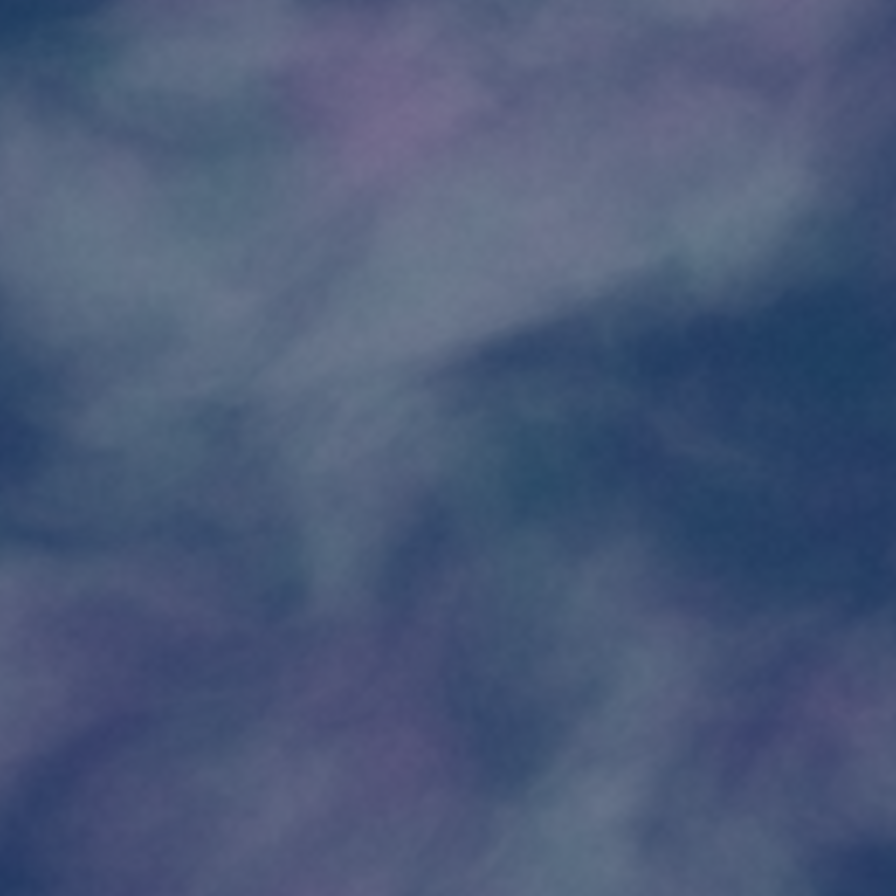
Give the GLSL for this texture, as a WebGL 2 fragment shader.

```glsl
#version 300 es
precision highp float;

#define CLOUD_SCALE vec2(3.1, 4.3)
#define CLOUD_TILT 0.38
#define OCTAVES 6
#define GAIN 0.44
#define WARP 0.45
#define CONTRAST 2.0
#define COVER 0.48
#define GLOW 0.42
#define TINT 0.09
#define MOTTLE 0.012

uniform vec2 u_resolution;
out vec4 fragColor;

// Integer hash of a lattice cell, 0 to 1
float hash(ivec2 cell) {
    uvec2 q = uvec2(cell) * uvec2(1597u, 3571u);
    uint h = q.x ^ (q.y * 7919u + 101u);
    h = (h ^ (h >> 15)) * 73939u;
    h = (h ^ (h >> 13)) * 50021u;
    h ^= h >> 16;
    return float(h & 65535u) / 65535.0;
}

// Smooth value noise with quintic blending
float noise(vec2 p) {
    ivec2 cell = ivec2(floor(p));
    vec2 f = fract(p);
    f = f * f * f * (f * (f * 6.0 - 15.0) + 10.0);
    float low = mix(hash(cell), hash(cell + ivec2(1, 0)), f.x);
    float high = mix(hash(cell + ivec2(0, 1)), hash(cell + ivec2(1, 1)), f.x);
    return mix(low, high, f.y);
}

mat2 rotation(float angle) {
    float c = cos(angle), s = sin(angle);
    return mat2(c, s, -s, c);
}

// Normalised octave sum, each octave turned to hide the lattice
float fbm(vec2 p) {
    mat2 turn = rotation(0.65);
    float sum = 0.0, weight = 0.0, amplitude = 1.0;
    for (int i = 0; i < OCTAVES; i++) {
        sum += amplitude * noise(p);
        weight += amplitude;
        amplitude *= GAIN;
        p = turn * p * 2.03 + 17.3;
    }
    return sum / weight;
}

// Cloud thickness: warped noise plus a broad glow at the upper left
float cloudCover(vec2 uv) {
    vec2 p = rotation(-CLOUD_TILT) * uv * CLOUD_SCALE + 20.0;
    vec2 drift = vec2(fbm(p * 0.9 + 31.0), fbm(p * 0.9 + 57.0)) - 0.5;
    float body = fbm(p + 2.0 * WARP * drift) - 0.5;
    vec2 fromGlow = uv - vec2(0.3, 0.7);
    float glow = exp(-4.5 * dot(fromGlow, fromGlow)) - 0.42;
    float cover = COVER + CONTRAST * body + GLOW * glow;
    return smoothstep(-0.3, 1.3, cover);
}

// Deep blue sky through slate haze to pale grey cloud
vec3 skyColor(float cover) {
    vec3 deep = vec3(0.145, 0.230, 0.390);
    vec3 slate = vec3(0.290, 0.342, 0.464);
    vec3 pale = vec3(0.445, 0.470, 0.562);
    vec3 color = mix(deep, slate, min(cover * 2.0, 1.0));
    return mix(color, pale, max(cover * 2.0 - 1.0, 0.0));
}

void main() {
    vec2 uv = gl_FragCoord.xy / min(u_resolution.x, u_resolution.y);
    vec3 color = skyColor(cloudCover(uv));

    // Slow drift between violet and teal
    float hue = fbm(uv * 4.5 + 83.0) - 0.5;
    color += TINT * hue * vec3(1.0, -0.8, 0.3);

    // Faint soft mottling
    float mottle = noise(uv * 75.0 + 9.0) + noise(uv.yx * 130.0 + 41.0) - 1.0;
    color += MOTTLE * mottle;

    fragColor = vec4(color, 1.0);
}
```
